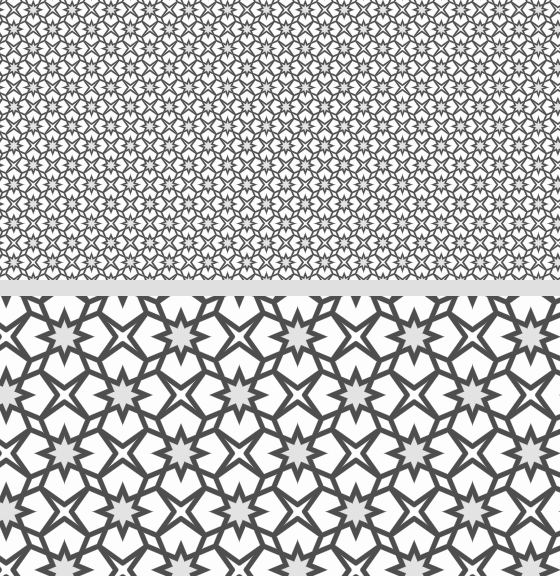
Top: the whole. Bottom: its middle third, enlarged.
Reproduce this pattern procedurally as a Shadertoy shader.

```glsl
const float CELLS_DOWN = 14.41;             // lattice cells per canvas height
const vec2  ORIGIN = vec2(0.712, 0.908);    // centre of one star, in cells
const float STAR_TIP = 0.40;                // star radius along the line centre
const float CROSS_NOTCH = 0.118;            // inner radius of the four-point cross
const float LINE_WIDTH = 0.088;
const float EDGE_SOFTNESS = 0.75;           // in output pixels
const float TIP_ANGLE = radians(22.5);      // half angle of a star tip
const vec3  PAPER = vec3(0.992);
const vec3  STAR_FILL = vec3(0.89);
const vec3  INK = vec3(0.305);

float segmentDistance(vec2 p, vec2 a, vec2 b) {
    vec2 ab = b - a;
    return length(p - a - ab * clamp(dot(p - a, ab) / dot(ab, ab), 0.0, 1.0));
}

// Nearest star at the origin, folded into the octant 0 <= y <= x
vec2 foldLattice(vec2 p) {
    vec2 diagonal = 0.5 * vec2(p.x + p.y, p.x - p.y);
    diagonal = fract(diagonal + 0.5) - 0.5;
    vec2 q = abs(vec2(diagonal.x + diagonal.y, diagonal.x - diagonal.y));
    return q.x < q.y ? q.yx : q;
}

// Negative inside the eight-point star
float starDistance(vec2 p) {
    float s = sin(TIP_ANGLE), c = cos(TIP_ANGLE);
    vec2 mirror = vec2(-s, c);
    p -= 2.0 * max(dot(p, mirror), 0.0) * mirror;
    return dot(p - vec2(STAR_TIP, 0.0), vec2(s, c));
}

// Diamond links between stars, and the narrow crosses that fill the gaps
float linkDistance(vec2 p) {
    float halfWidth = (sqrt(0.5) - STAR_TIP) * tan(TIP_ANGLE);
    vec2 starTip = vec2(STAR_TIP * sqrt(0.5));
    vec2 diamondSide = vec2(0.5) + halfWidth * sqrt(0.5) * vec2(1.0, -1.0);
    vec2 crossNotch = vec2(1.0 - CROSS_NOTCH, 0.0);
    return min(segmentDistance(p, starTip, diamondSide),
               segmentDistance(p, diamondSide, crossNotch));
}

void mainImage(out vec4 fragColor, in vec2 fragCoord) {
    float pixel = CELLS_DOWN / iResolution.y;
    float blur = EDGE_SOFTNESS * pixel;
    vec2 p = foldLattice(fragCoord * pixel - ORIGIN);

    float star = starDistance(p);
    float lines = min(abs(star), linkDistance(p)) - 0.5 * LINE_WIDTH;

    vec3 color = mix(STAR_FILL, PAPER, smoothstep(-blur, blur, star));
    color = mix(INK, color, smoothstep(-blur, blur, lines));
    fragColor = vec4(color, 1.0);
}
```
